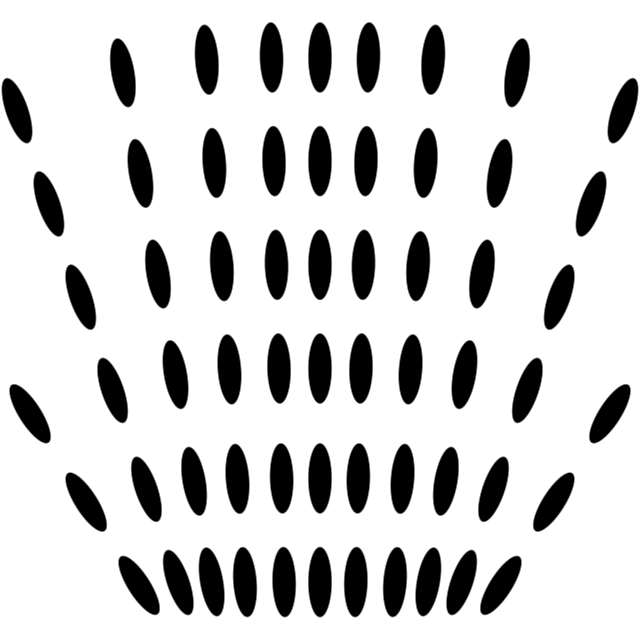
A three.js fragment shader for this pattern:

```glsl
// Black ellipses on white, set in a fan of mirrored columns.
// Each column is a straight run of equal steps; its ellipses lean along it.
// The left half is folded onto the right, then a loop finds the nearest ellipse.

#define ROWS 6
#define COLUMNS 6
#define SEMI_MINOR 0.0182
#define SEMI_MAJOR 0.0547
#define FULL_STEP 0.162
#define ROW_GAP 0.06
#define EDGE 0.0026
#define INK vec3(0.0)
#define PAPER vec3(1.0)

varying vec2 vUv;

// Column layout: foot of the column (xy) and step from row to row (zw)
vec4 columnLayout(int k) {
  if (k == 0) return vec4(0.0000, 0.0905, 0.0000, 0.1620);
  if (k == 1) return vec4(0.0560, 0.0905, 0.0039, 0.1620);
  if (k == 2) return vec4(0.1172, 0.0905, 0.0118, 0.1613);
  if (k == 3) return vec4(0.1693, 0.0908, 0.0274, 0.1572);
  if (k == 4) return vec4(0.2214, 0.0898, 0.0498, 0.1457);
  return vec4(0.2826, 0.0853, 0.0827, 0.1302);
}

// Approximate signed distance to an ellipse centred on the origin
float ellipseDistance(vec2 p, vec2 semi) {
  float level = length(p / semi);
  float slope = length(p / (semi * semi));
  return level * (level - 1.0) / max(slope, 0.001);
}

void main() {
  // Mirror about the vertical centre line
  vec2 point = vec2(abs(vUv.x - 0.5), vUv.y);
  float nearest = 1.0;

  for (int k = 0; k < COLUMNS; k++) {
    vec4 layout_ = columnLayout(k);
    vec2 foot = layout_.xy;
    vec2 stride = layout_.zw;
    vec2 axis = normalize(stride);

    // Steeper leaning columns carry slightly smaller ellipses
    float shrink = length(stride) / FULL_STEP;
    vec2 semi = vec2(SEMI_MINOR * shrink, SEMI_MAJOR * sqrt(shrink));

    for (int j = 0; j < ROWS; j++) {
      // A slightly wider gap sets off the two lowest rows
      float row = float(j) + ROW_GAP * step(1.5, float(j));
      vec2 offset = point - foot - stride * row;
      vec2 local = vec2(dot(offset, vec2(axis.y, -axis.x)), dot(offset, axis));
      nearest = min(nearest, ellipseDistance(local, semi));
    }
  }

  // Soft edge between ink and paper
  float coverage = clamp(0.5 - nearest / EDGE, 0.0, 1.0);
  gl_FragColor = vec4(mix(PAPER, INK, coverage), 1.0);
}
```
